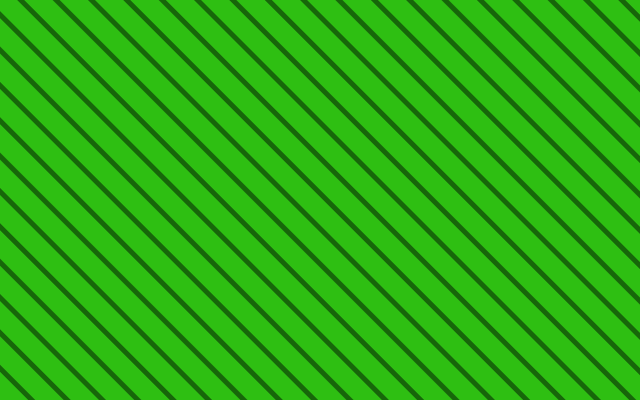
Write a Shadertoy shader that draws this pattern.

```glsl
// Diagonal dark green pinstripes, evenly spaced on a bright green ground.

const vec3 GROUND_COLOR = vec3(0.18, 0.75, 0.07);
const vec3 STRIPE_COLOR = vec3(0.09, 0.40, 0.04);
const float PERIOD = 1.0 / 16.0;          // stripe spacing, in canvas heights
const float STRIPE_WIDTH = PERIOD * 0.2;  // line thickness, in canvas heights
const float STRIPE_CENTER = PERIOD * 0.9; // line position within one period
const float ANGLE = radians(45.0);        // direction across the stripes

// Signed distance to the nearest stripe edge, negative inside.
float stripeDistance(float across) {
    float offset = mod(across - STRIPE_CENTER + 0.5 * PERIOD, PERIOD) - 0.5 * PERIOD;
    return abs(offset) - 0.5 * STRIPE_WIDTH;
}

void mainImage(out vec4 fragColor, in vec2 fragCoord) {
    vec2 position = fragCoord / iResolution.y;
    float pixel = 1.0 / iResolution.y;

    // Measure across the stripes from the lower left corner.
    float across = dot(position, vec2(cos(ANGLE), sin(ANGLE)));

    // One-pixel edge smoothing.
    float coverage = clamp(0.5 - stripeDistance(across) / pixel, 0.0, 1.0);

    fragColor = vec4(mix(GROUND_COLOR, STRIPE_COLOR, coverage), 1.0);
}
```
